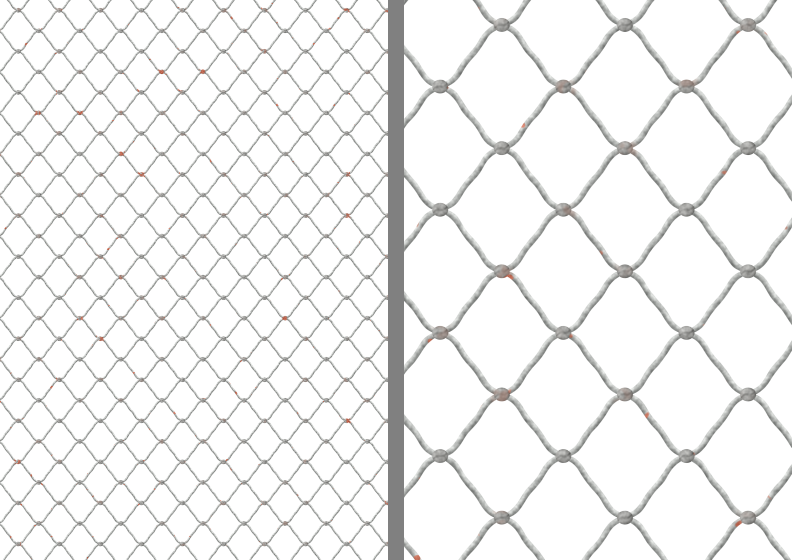
Left, the full canvas; right, a detail of the centre.
Write a WebGL 1 fragment shader that draws this pattern.

```glsl
precision highp float;
uniform vec2 u_resolution;

float hash(vec2 p) {
  return fract(sin(dot(p, vec2(127.1, 311.7))) * 43758.545);
}

vec2 gradient(vec2 cell) {
  float angle = 6.28319 * hash(cell);
  return vec2(cos(angle), sin(angle));
}

float gradientNoise(vec2 p) {
  vec2 i = floor(p), f = fract(p);
  vec2 u = f * f * f * (f * (f * 6.0 - 15.0) + 10.0);
  vec2 e = vec2(1.0, 0.0);
  float low = mix(dot(gradient(i), f), dot(gradient(i + e), f - e), u.x);
  float high = mix(dot(gradient(i + e.yx), f - e.yx),
                   dot(gradient(i + 1.0), f - 1.0), u.x);
  return mix(low, high, u.y);
}

// Signed offset from the nearest wire, which bends sideways around each knot
float wireOffset(float along, float across) {
  float bend = 0.040 * sin(6.28319 * along) + 0.016 * sin(12.56637 * along);
  return fract(across - bend + 0.5) - 0.5;
}

float coverage(float dist, float pixel) {
  return smoothstep(0.7, -0.7, dist / pixel);
}

// Lit on the upper flank, dark on the lower one
vec3 wireColor(float side, float grain) {
  vec3 metal = mix(vec3(0.53, 0.54, 0.53), vec3(0.82, 0.83, 0.82),
                   smoothstep(-0.030, 0.026, side));
  return metal + 0.16 * grain;
}

void main() {
  // One unit is one mesh width; knots lie on integers of the diagonal axes
  float pixel = 13.64 / u_resolution.y;
  vec2 p = gl_FragCoord.xy * pixel - vec2(0.444, 0.391);
  vec2 diag = vec2(p.x + p.y, p.x - p.y);
  float grain = gradientNoise(p * 23.0) + 0.5 * gradientNoise(p * 51.0);

  // Two families of wires
  float rising = wireOffset(diag.x, diag.y);
  float falling = wireOffset(diag.y, diag.x);
  float halfWidth = 0.034 + 0.006 * gradientNoise(p * 9.0 + 40.0);
  float risingMask = coverage(abs(rising) - halfWidth, pixel * 1.414);
  float fallingMask = coverage(abs(falling) - halfWidth, pixel * 1.414);
  vec3 metal = mix(wireColor(-rising, grain), wireColor(falling, grain),
                   fallingMask / max(risingMask + fallingMask, 0.001));
  float mask = max(risingMask, fallingMask);

  // Twisted knot with a dark rim and a crease
  vec2 id = floor(diag + 0.5);
  vec2 local = p - 0.5 * vec2(id.x + id.y, id.x - id.y);
  float knotDist = length(local * vec2(0.95, 1.1)) - 0.062;
  float knotMask = coverage(knotDist, pixel);
  float crease = smoothstep(0.018, 0.0,
      abs(local.y - 0.5 * local.x + 0.012 * sin(local.x * 50.0)));
  vec3 knot = vec3(0.65, 0.65, 0.64) + 1.3 * (local.y - local.x) + 0.14 * grain;
  knot -= 0.10 * crease + 0.09 * smoothstep(-0.025, 0.0, knotDist);
  metal = mix(metal, knot, knotMask);
  mask = max(mask, knotMask);

  // Rust: faint tint on many knots, strong patches on a few, specks on wires
  float age = hash(id + 17.3);
  float patchNoise = gradientNoise(p * 13.0 + 7.0);
  float nearKnot = smoothstep(0.11, 0.04, length(local - 0.03 * gradient(id + 5.0)));
  float tint = nearKnot * smoothstep(0.25, 0.9, age)
             * smoothstep(-0.25, 0.25, patchNoise);
  float heavy = nearKnot * smoothstep(0.90, 0.97, age)
              * smoothstep(-0.20, 0.10, patchNoise);
  float specks = smoothstep(0.43, 0.53, gradientNoise(p * 8.0 + 91.0));
  metal = mix(metal, vec3(0.62, 0.47, 0.42), 0.5 * tint);
  metal = mix(metal, vec3(0.77, 0.38, 0.28) + 0.15 * grain,
              0.85 * max(heavy, specks));

  gl_FragColor = vec4(mix(vec3(1.0), metal, mask), 1.0);
}
```
